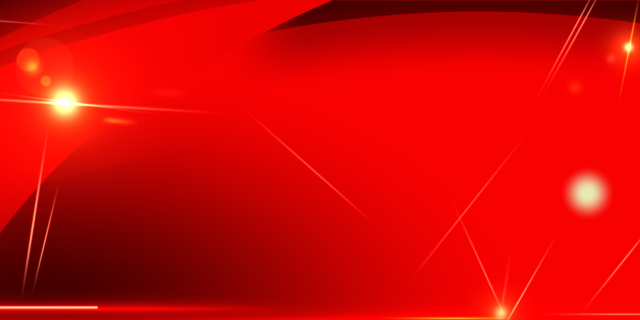
A Shadertoy shader for this background:

```glsl
const vec3 PINK = vec3(0.80, 0.52, 0.40);
const vec3 GOLD = vec3(0.90, 0.60, 0.15);
const vec3 CREAM = vec3(1.00, 0.96, 0.72);
const vec3 PALE_ORB = vec3(0.91, 0.91, 0.70);
const vec2 SUN = vec2(0.203, 0.680);
const vec2 ORB = vec2(1.836, 0.396);
const vec2 STAR = vec2(1.964, 0.852);
const vec2 SPARK = vec2(1.566, 0.022);
const vec2 SHADOW_CENTER = vec2(0.10, 0.0);
const vec2 SHADOW_SIZE = vec2(1.40, 0.75);
const vec2 ARC_CENTER = vec2(1.46, -0.80);
const float ARC_RADIUS = 1.81;
const float THIN = 0.0028;

float pixel() { return 1.0 / iResolution.y; }

// Antialiased step: 1 where d is positive
float edge(float d) { return smoothstep(-pixel(), pixel(), d); }

float glow(vec2 p, vec2 center, float radius) {
    vec2 q = (p - center) / radius;
    return exp(-dot(q, q));
}

float disc(vec2 p, vec2 center, float radius) {
    return edge(radius - length(p - center));
}

// Light line from a to b; peak places its brightest point along it
float streak(vec2 p, vec2 a, vec2 b, float width, float peak) {
    vec2 ab = b - a;
    float h = clamp(dot(p - a, ab) / dot(ab, ab), 0.0, 1.0);
    float taper = smoothstep(0.0, peak, h) * (1.0 - smoothstep(peak, 1.0, h));
    float d = length(p - a - ab * h) / max(width, 0.7 * pixel());
    return exp(-d * d) * taper;
}

// Signed height above a curve falling leftward from the top edge
float sweep(vec2 p, float topX, float slope, float bend) {
    float d = max(topX - p.x, 0.0);
    return p.y - 1.0 + slope * d + bend * d * d;
}

// Brightness of the red backdrop
float backdrop(vec2 p) {
    float r = length((p - SHADOW_CENTER) / SHADOW_SIZE);
    float shade = mix(0.23, 0.97, smoothstep(0.0, 1.12, r));

    // Bright sheet left of the large arc
    float outside = length(p - ARC_CENTER) - ARC_RADIUS;
    float sheet = edge(outside) * (1.0 - smoothstep(0.35, 0.75, p.x));
    shade = mix(shade, 0.95 - 0.2 * smoothstep(0.5, 0.2, p.y), sheet);
    float fold = p.y - 0.43 - 0.25 * (p.x - 0.15);
    shade += 0.04 * edge(fold) * edge(-outside) * exp(-max(fold, 0.0) * 8.0)
           * (1.0 - smoothstep(0.3, 0.7, p.x));

    // Dark vault along the top right
    float vault = p.y - 0.964 + 0.1476 * (p.x - 1.498) * (p.x - 1.498);
    float right = smoothstep(0.68, 0.98, p.x);
    float under = 0.32 * smoothstep(-0.20, 0.0, vault);
    float above = edge(vault) * (0.30 + 1.5 * max(vault, 0.0));
    float ribbon = edge(sweep(p, 1.04, 0.42, 0.25));
    shade -= (under + above) * right * (1.0 - ribbon);
    shade = mix(shade, 0.90, 0.6 * ribbon * smoothstep(0.5, 0.8, p.x));

    // Overlapping ribbons at the top left
    float outer = sweep(p, 0.807, 0.16, 0.125);
    float middle = sweep(p, 0.573, 0.20, 0.14);
    float inner = sweep(p, 0.26, 0.40, 0.23);
    shade -= edge(outer) * (0.14 + 1.6 * max(outer, 0.0));
    shade += edge(middle) * 0.12;
    shade -= edge(inner) * (0.16 + 0.8 * max(inner, 0.0));
    return clamp(shade, 0.16, 0.98);
}

vec3 streaks(vec2 p) {
    float s = 0.55 * streak(p, vec2(0.745, 0.675), vec2(1.175, 0.295), THIN, 0.55);
    s += 0.55 * streak(p, vec2(1.661, 0.600), vec2(1.263, 0.100), THIN, 0.5);
    s += 0.75 * streak(p, vec2(1.405, 0.390), vec2(1.582, 0.000), THIN, 0.7);
    s += 1.1 * streak(p, vec2(1.748, 0.280), vec2(1.570, -0.03), THIN, 0.75);
    s += 0.9 * streak(p, vec2(2.060, 0.325), vec2(1.800, 0.000), THIN, 0.4);
    s += 0.9 * streak(p, vec2(1.875, 1.060), vec2(1.665, 0.670), THIN, 0.35);
    s += 0.9 * streak(p, vec2(1.895, 1.060), vec2(1.690, 0.690), THIN, 0.35);
    s += 1.2 * streak(p, vec2(0.156, 0.640), vec2(0.065, 0.050), 0.0035, 0.6);
    s += 0.9 * streak(p, vec2(0.188, 0.445), vec2(0.098, 0.070), THIN, 0.55);
    s += 0.4 * streak(p, vec2(-0.10, 0.942), vec2(0.190, 0.920), THIN, 0.3);
    s += 0.3 * streak(p, vec2(1.598, 0.220), vec2(1.565, 0.020), 0.004, 0.7);
    return s * PINK;
}

vec3 flares(vec2 p) {
    // Sun with its side rays
    vec3 light = CREAM * 1.1 * glow(p, SUN, 0.043);
    light += vec3(0.55, 0.32, 0.08) * glow(p, SUN, 0.085);
    light += vec3(0.18, 0.09, 0.03) * glow(p, SUN, 0.20);
    light += PINK * streak(p, vec2(-0.25, 0.703), vec2(0.72, 0.645), 0.004, 0.45);
    light += 0.5 * PINK * streak(p, vec2(-0.05, 0.715), vec2(0.52, 0.640), THIN, 0.45);
    light += 0.6 * GOLD * streak(p, vec2(0.310, 0.627), vec2(0.440, 0.615), 0.008, 0.3);
    light += vec3(0.1, 0.05, 0.03) * streak(p, vec2(0.45, 0.714), vec2(0.60, 0.706), 0.012, 0.5);

    // Lens ghosts
    light += GOLD * 0.75 * glow(p, vec2(0.102, 0.790), 0.022);
    light += GOLD * 0.18 * disc(p, vec2(0.088, 0.813), 0.036);
    light += GOLD * 0.35 * disc(p, vec2(0.143, 0.747), 0.016);
    light += vec3(0.05, 0.04, 0.02) * disc(p, vec2(0.14, 0.79), 0.092);
    light += GOLD * 0.25 * glow(p, vec2(1.797, 0.727), 0.017);
    light += PINK * 0.35 * glow(p, vec2(1.910, 0.817), 0.012);

    // Star at the top right and spark at the bottom
    light += CREAM * glow(p, STAR, 0.014) + GOLD * 0.45 * glow(p, STAR, 0.055);
    light += GOLD * 0.8 * streak(p, vec2(2.005, 1.05), vec2(1.930, 0.66), THIN, 0.5);
    light += CREAM * 0.65 * glow(p, SPARK, 0.020) + GOLD * 0.4 * glow(p, SPARK, 0.055);
    return light;
}

// Glowing lines along the floor
vec3 floorLines(vec2 p) {
    float haze = exp(-abs(p.y - 0.035) / 0.016) * (1.0 - smoothstep(0.3, 1.0, p.x));
    vec3 light = vec3(0.75, 0.02, 0.01) * haze;
    light += vec3(0.35, 0.0, 0.0) * exp(-p.y / 0.018);
    light += CREAM * 0.9 * edge(0.305 - p.x) * glow(vec2(0.0, p.y), vec2(0.0, 0.039), 0.004);
    light += GOLD * streak(p, vec2(1.15, 0.005), vec2(1.62, 0.005), 0.004, 0.6);
    light += PINK * 0.8 * streak(p, vec2(1.66, 0.018), vec2(2.25, 0.018), 0.003, 0.5);
    return light;
}

void mainImage(out vec4 fragColor, in vec2 fragCoord) {
    vec2 p = fragCoord / iResolution.y;
    p.x *= 2.0 * iResolution.y / iResolution.x;
    vec3 color = backdrop(p) * vec3(1.0, 0.005, 0.005);
    color += streaks(p) + flares(p) + floorLines(p);
    float orb = 1.0 - smoothstep(0.012, 0.088, length(p - ORB));
    color = mix(color, PALE_ORB, orb);
    fragColor = vec4(clamp(color, 0.0, 1.0), 1.0);
}
```
